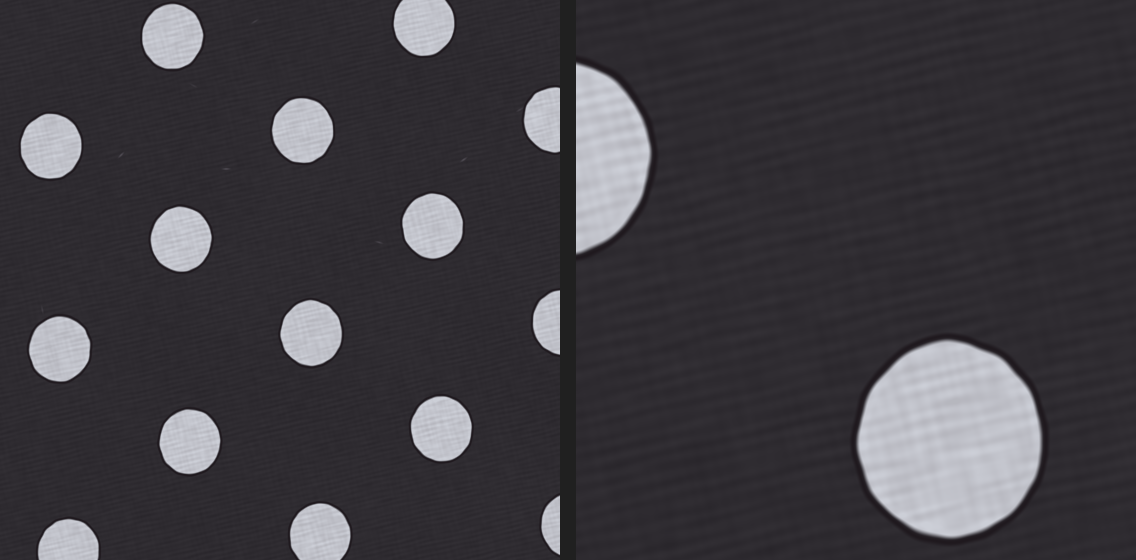
Left, the full canvas; right, a detail of the centre.
Reproduce this pattern procedurally as a Shadertoy shader.

```glsl
// Layout, in canvas heights
const vec2 ORIGIN = vec2(0.5560, 0.4049);
const vec2 STEP_ACROSS = vec2(0.4492, 0.0234);
const vec2 STEP_UP = vec2(-0.0156, 0.3620);
const float BOW = 0.0232;
const vec2 DOT_RADII = vec2(0.0540, 0.0576);
const float SIZE_VARIATION = 0.012;
const float EDGE_WOBBLE = 0.0012;
const float EDGE_SOFTNESS = 0.0016;
const float RIM_OFFSET = 0.0027;
const float RIM_WIDTH = 0.0030;

// Weave
const float WEAVE_ANGLE = 0.23;
const float TWILL_PITCH = 0.0088;
const vec2 WEFT_FREQ = vec2(32.0, 190.0);
const vec2 WARP_FREQ = vec2(170.0, 26.0);

// Wear
const float FLECK_CELLS = 8.0;
const float FLECK_CHANCE = 0.16;
const vec2 FLECK_SIZE = vec2(0.0045, 0.0013);

// Colours
const vec3 CLOTH = vec3(0.180, 0.168, 0.188);
const vec3 RIM = vec3(0.115, 0.090, 0.110);
const vec3 DOT_SHADE = vec3(0.715, 0.717, 0.747);
const vec3 DOT_LIGHT = vec3(0.800, 0.810, 0.842);
const vec3 FLECK = vec3(0.43, 0.41, 0.45);

vec2 hash22(vec2 p) {
    vec3 q = fract(p.xyx * vec3(0.1031, 0.1030, 0.0973));
    q += dot(q, q.yzx + 33.33);
    return fract((q.xx + q.yz) * q.zy);
}

mat2 rotation(float angle) {
    float c = cos(angle), s = sin(angle);
    return mat2(c, s, -s, c);
}

float cornerGradient(vec2 cell, vec2 offset) {
    float angle = 6.2832 * hash22(cell).x;
    return dot(vec2(cos(angle), sin(angle)), offset);
}

float gradientNoise(vec2 p) {
    vec2 i = floor(p), f = fract(p);
    vec2 w = f * f * f * (f * (f * 6.0 - 15.0) + 10.0);
    vec2 e = vec2(0.0, 1.0);
    float low = mix(cornerGradient(i, f), cornerGradient(i + e.yx, f - e.yx), w.x);
    float high = mix(cornerGradient(i + e, f - e), cornerGradient(i + 1.0, f - 1.0), w.x);
    return 1.4 * mix(low, high, w.y);
}

// Signed distance to the nearest dot; also returns the dot's lattice cell
float dotDistance(vec2 p, out vec2 cell) {
    vec2 q = p - ORIGIN;
    q.y += BOW * q.x * q.x;
    mat2 lattice = mat2(0.5 * (STEP_ACROSS + STEP_UP), 0.5 * (STEP_ACROSS - STEP_UP));
    cell = round(inverse(lattice) * q);
    vec2 local = q - lattice * cell;
    float scale = 1.0 + SIZE_VARIATION * (hash22(cell + 40.0).x - 0.5);
    float d = (length(local / (DOT_RADII * scale)) - 1.0) * DOT_RADII.x;
    return d + EDGE_WOBBLE * gradientNoise(p * 55.0);
}

// Sparse pale lint, one candidate per cell
float fleckMask(vec2 p, float pixel) {
    vec2 cell = floor(p * FLECK_CELLS);
    vec2 pick = hash22(cell + 17.0);
    vec2 center = (cell + 0.2 + 0.6 * hash22(cell + 71.0)) / FLECK_CELLS;
    vec2 local = rotation(6.2832 * pick.y) * (p - center);
    float d = (length(local / FLECK_SIZE) - 1.0) * FLECK_SIZE.y;
    float strength = step(pick.x, FLECK_CHANCE) * (0.2 + 0.4 * pick.y);
    return strength * (1.0 - smoothstep(-pixel, pixel, d));
}

void mainImage(out vec4 fragColor, in vec2 fragCoord) {
    vec2 p = fragCoord / iResolution.y;
    float pixel = 1.0 / iResolution.y;

    // Slanted threads
    vec2 thread = rotation(-WEAVE_ANGLE) * p + 3.0;
    float weft = gradientNoise(thread * WEFT_FREQ);
    float warp = gradientNoise(thread * WARP_FREQ);
    float waver = gradientNoise(thread * vec2(14.0, 22.0));
    float twill = sin(6.2832 * thread.y / TWILL_PITCH + 1.5 * waver);

    // Dark cloth
    float mottle = gradientNoise(p * 5.0 + 9.0);
    vec3 color = CLOTH + 0.007 * twill + 0.012 * weft + 0.007 * warp + 0.006 * mottle;
    color = mix(color, FLECK, fleckMask(p, pixel));

    // Dark rim around each dot
    vec2 cell;
    float d = dotDistance(p, cell);
    float rim = 1.0 - smoothstep(0.0, RIM_WIDTH, abs(d - RIM_OFFSET));
    color = mix(color, RIM, 0.9 * rim);

    // Pale dot with visible threads and a lighter border
    float tone = 0.48 + 0.16 * twill + 0.42 * weft + 0.28 * warp + 0.15 * waver;
    tone += 0.16 * (hash22(cell + 90.0).y - 0.5);
    tone += 0.25 * smoothstep(-0.007, -0.003, d);
    vec3 dotColor = mix(DOT_SHADE, DOT_LIGHT, clamp(tone, 0.0, 1.0));
    float softness = max(EDGE_SOFTNESS, pixel);
    color = mix(dotColor, color, smoothstep(-softness, softness, d));

    fragColor = vec4(color, 1.0);
}
```
